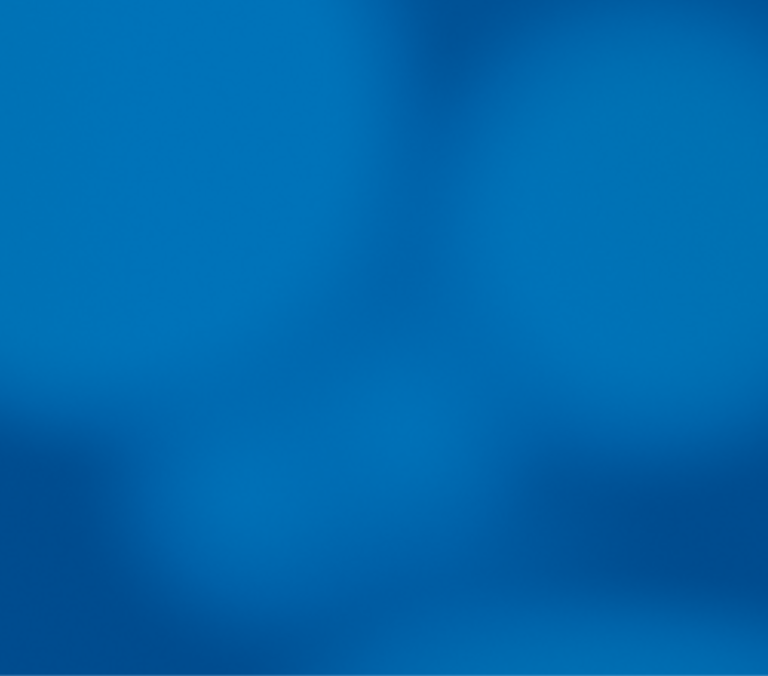
Give the GLSL for this background, as a Shadertoy shader.

```glsl
// Soft blue backdrop: large blurred discs of light over deep blue.
// Each glow is a smooth elliptical falloff; glows are screened together,
// mapped through a three-colour ramp and finished with a faint grain.

const vec3 DEEP_BLUE  = vec3(0.0, 0.290, 0.550);
const vec3 MID_BLUE   = vec3(0.0, 0.376, 0.655);
const vec3 LIGHT_BLUE = vec3(0.0, 0.450, 0.725);
const vec3 TEAL_BLUE  = vec3(0.0, 0.442, 0.690);
const vec3 PALE_BLUE  = vec3(0.55, 0.75, 0.88);

float hash(vec2 cell) {
    vec3 q = fract(cell.xyx * vec3(0.1031, 0.1030, 0.0973));
    q += dot(q, q.yzx + 33.33);
    return fract((q.x + q.y) * q.z);
}

// Smoothly interpolated lattice noise, 0..1.
float valueNoise(vec2 p) {
    vec2 cell = floor(p);
    vec2 f = fract(p);
    f = f * f * (3.0 - 2.0 * f);
    float lower = mix(hash(cell), hash(cell + vec2(1.0, 0.0)), f.x);
    float upper = mix(hash(cell + vec2(0.0, 1.0)), hash(cell + 1.0), f.x);
    return mix(lower, upper, f.y);
}

// Elliptical glow: 1 inside the core, fading to 0 at the given radii.
float glow(vec2 p, vec2 center, vec2 radii, float core) {
    float d = length((p - center) / radii);
    return 1.0 - smoothstep(core, 1.0, d);
}

// Adds light without exceeding 1.
float screenLight(float base, float added) {
    return 1.0 - (1.0 - base) * (1.0 - added);
}

vec3 blueRamp(float light) {
    vec3 low = mix(DEEP_BLUE, MID_BLUE, clamp(light * 2.0, 0.0, 1.0));
    return mix(low, LIGHT_BLUE, clamp(light * 2.0 - 1.0, 0.0, 1.0));
}

void mainImage(out vec4 fragColor, in vec2 fragCoord) {
    // Height spans 0..1; width is scaled to the reference aspect.
    vec2 p = fragCoord / iResolution.xy * vec2(1.138, 1.0);

    // Broad haze joining the discs, and a fainter one below the centre
    float light = 0.04 + 0.14 * smoothstep(0.2, 0.7, p.y);
    light = screenLight(light, 0.48 * glow(p, vec2(0.53, 0.46), vec2(0.54, 0.48), 0.05));
    light = screenLight(light, 0.32 * glow(p, vec2(0.64, 0.12), vec2(0.42, 0.26), 0.0));

    // Two large discs
    float leftDisc  = glow(p, vec2(0.155, 0.83), vec2(0.54), 0.60);
    float rightDisc = glow(p, vec2(0.95, 0.655), vec2(0.42), 0.38);
    light = screenLight(light, leftDisc);
    light = screenLight(light, rightDisc);

    // Two small lights below the centre
    light = screenLight(light, 0.88 * glow(p, vec2(0.600, 0.365), vec2(0.25), 0.0));
    light = screenLight(light, 0.88 * glow(p, vec2(0.370, 0.275), vec2(0.28), 0.0));

    // Wide glow rising from the bottom edge
    float floorGlow = glow(p, vec2(0.90, -0.07), vec2(0.60, 0.24), 0.25);
    light = screenLight(light, 0.82 * floorGlow);

    // Faint teal tint at the upper right, far left and bottom
    float teal = rightDisc * smoothstep(0.65, 1.20, p.x + 0.5 * (p.y - 0.6));
    teal += 0.5 * leftDisc * (1.0 - smoothstep(0.0, 0.25, p.x));
    teal += 0.5 * floorGlow;
    vec3 color = mix(blueRamp(light), TEAL_BLUE, 0.7 * min(teal, 1.0));

    // Fine grain, and a thin pale rim along the bottom edge
    color += vec3(0.0, 0.006, 0.006) * (valueNoise(p * 220.0) - 0.5);
    float rim = 1.0 - smoothstep(0.0012, 0.0030, p.y);
    color = mix(color, PALE_BLUE, 0.28 * rim);

    fragColor = vec4(color, 1.0);
}
```
